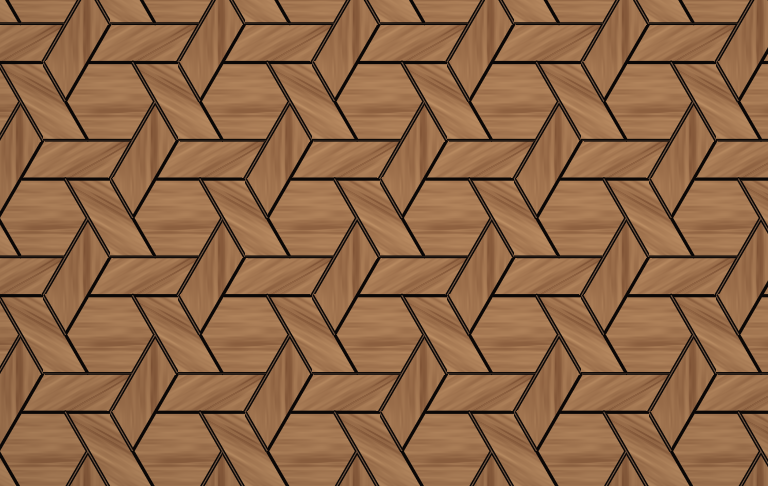
Give the GLSL for this pattern, as a Shadertoy shader.

```glsl
float hash(vec2 p) {
    vec3 v = fract(p.xyx * vec3(0.1031, 0.1030, 0.0973));
    v += dot(v, v.yzx + 33.33);
    return fract((v.x + v.y) * v.z);
}

float noise(vec2 p) {
    vec2 i = floor(p), f = fract(p);
    f = f * f * (3.0 - 2.0 * f);
    return mix(mix(hash(i), hash(i + vec2(1, 0)), f.x),
               mix(hash(i + vec2(0, 1)), hash(i + vec2(1, 1)), f.x), f.y);
}

vec2 rotate(vec2 p, float angle) {
    float c = cos(angle), s = sin(angle);
    return vec2(c * p.x + s * p.y, c * p.y - s * p.x);
}

// Grain runs along x; a dark heartwood band lies just below the axis
vec3 wood(vec2 p, float seed) {
    p.y += 0.03 * noise(p * 1.5 + seed * 7.0);
    vec2 g = p + vec2(20.0 + seed * 13.0, 20.0 + seed * 5.0);
    float broad = noise(g * vec2(0.35, 4.5)) - 0.5;
    float streak = noise(g * vec2(0.6, 13.0)) - 0.5;
    float fibre = noise(g * vec2(2.5, 26.0)) - 0.5;
    float band = exp(-pow((p.y + 0.24) / 0.14, 2.0));
    float pores = band * smoothstep(0.5, 0.8, noise(g * vec2(0.8, 19.0)));
    float tone = 0.61 + 0.3 * broad + 0.35 * streak + 0.25 * fibre
               - 0.16 * band - 0.3 * pores;
    return mix(vec3(0.49, 0.32, 0.205), vec3(0.73, 0.555, 0.39), clamp(tone, 0.0, 1.0));
}

// Offset from the nearest hexagon centre, with hexagon side 1 and spacing 3
vec2 nearestCentre(vec2 p) {
    vec2 cell = vec2(3.0, 3.0 * sqrt(3.0));
    vec2 a = mod(p + 0.5 * cell, cell) - 0.5 * cell;
    vec2 b = mod(p, cell) - 0.5 * cell;
    return dot(a, a) < dot(b, b) ? a : b;
}

void mainImage(out vec4 fragColor, in vec2 fragCoord) {
    float pixel = 10.83 / iResolution.y;
    vec2 q = nearestCentre(fragCoord * pixel - vec2(2.458, 8.571));
    float apothem = 0.5 * sqrt(3.0);

    vec2 grain = q;
    float seed = 3.0, groove = 0.0, gap = 0.0;
    for (int k = 0; k < 6; k++) {
        vec2 r = rotate(q, float(k) * radians(60.0));

        // Parallelogram plank beyond this hexagon side
        vec2 u = r + vec2(0.75, 1.5 * apothem);
        if (r.y < -apothem && abs(u.x - u.y / sqrt(3.0)) < 1.0) {
            grain = rotate(k < 3 ? u : -u, radians(30.0));
            seed = float(k % 3);
        }

        // Side prolonged by its own length, forming the pinwheel joint
        float d = length(vec2(max(abs(r.x + 0.5) - 1.0, 0.0), r.y + apothem));
        bool split = k < 3 || (k == 5 && r.x < -0.5);
        float halfWidth = k == 0 ? 0.031 : split ? 0.044 : 0.036;
        groove = max(groove, clamp(0.5 + (halfWidth - d) / pixel, 0.0, 1.0));
        if (split) {
            float slit = k == 0 ? 0.006 : 0.012;
            gap = max(gap, clamp(0.5 + (slit - d) / pixel, 0.0, 1.0)
                         * min(1.0, 2.0 * slit / pixel));
        }
    }

    vec3 color = wood(grain, seed);

    // Soft light, strongest above the middle
    vec2 uv = fragCoord / iResolution.xy - vec2(0.6, 0.62);
    color *= 1.04 - 0.14 * dot(uv, uv);

    // Dark joints, some with a lit slit along the centre
    vec3 joint = mix(vec3(0.04, 0.028, 0.025), vec3(0.45, 0.34, 0.26), gap);
    fragColor = vec4(mix(color, joint, groove), 1.0);
}
```
